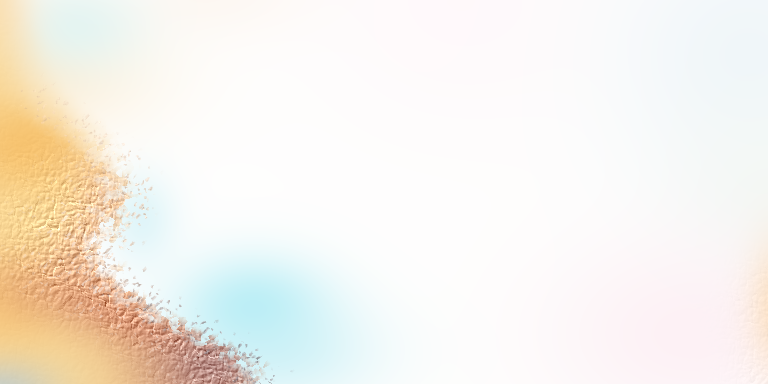
Write a Shadertoy shader that draws this background.

```glsl
// Pale abstract wash: soft pastel glows on white, with a warm mass of
// crumbling plaster on the left. Gaussian tints form the washes; cellular
// noise, lit by its slope, forms the grain and the loose crumbs.

vec2 hash2(vec2 p) {
    vec3 q = fract(p.xyx * vec3(0.1031, 0.103, 0.0973));
    q += dot(q, q.yzx + 33.33);
    return fract((q.xx + q.yz) * q.zy);
}

// x: distance to the nearest cell point, y: random value of that cell
vec2 cells(vec2 p) {
    vec2 base = floor(p), best = vec2(9.0, 0.0);
    for (int j = -1; j <= 1; j++)
    for (int i = -1; i <= 1; i++) {
        vec2 id = base + vec2(i, j);
        vec2 rnd = hash2(id);
        float dist = length(id + 0.15 + 0.7 * rnd - p);
        if (dist < best.x) best = vec2(dist, hash2(id + 71.0).x);
    }
    return best;
}

// Layered sines, each bent by the one before
float waves(vec2 p) {
    float sum = 0.0, amp = 0.5;
    for (int i = 0; i < 5; i++) {
        sum += amp * sin(p.x + 1.7 * sin(p.y * 0.8)) * cos(p.y + sum);
        p = mat2(1.2, 1.5, -1.5, 1.2) * p + 2.3;
        amp *= 0.55;
    }
    return sum;
}

float bell(float x, float width) { return exp(-x * x / (width * width)); }

vec3 glow(vec3 base, vec3 tint, vec2 offset, vec2 radius, float amount) {
    vec2 q = offset / radius;
    return mix(base, tint, amount * exp(-dot(q, q)));
}

// Plaster relief: lumps of random height, fine grit and undulation
float relief(vec2 p) {
    vec2 q = p + 0.014 * waves(p * 30.0);
    vec2 lump = cells(q * 55.0);
    return lump.x * (0.2 + 0.7 * lump.y) + 0.3 * cells(q * 105.0).x + 0.2 * waves(p * 38.0);
}

vec3 paleWash(vec2 p) {
    vec3 c = vec3(0.996, 0.995, 0.992);
    c = glow(c, vec3(1.0, 0.972, 0.98), p - vec2(1.2, 1.0), vec2(0.4, 0.35), 0.8);
    c = glow(c, vec3(0.935, 0.962, 0.975), p - vec2(1.95, 0.85), vec2(0.36, 0.35), 0.9);
    c = glow(c, vec3(0.95, 0.97, 0.955), p - vec2(2.0, 0.5), vec2(0.25, 0.22), 0.8);
    c = glow(c, vec3(0.99, 0.935, 0.955), p - vec2(1.8, 0.13), vec2(0.38, 0.25), 0.85);
    c = glow(c, vec3(0.98, 0.86, 0.72), p - vec2(2.03, 0.2), vec2(0.08, 0.17), 0.8);
    c = glow(c, vec3(0.99, 0.955, 0.925), p - vec2(0.55, 1.02), vec2(0.25, 0.12), 0.6);
    // Cyan pools
    c = glow(c, vec3(0.69, 0.925, 0.96), p - vec2(0.66, 0.2), vec2(0.19, 0.13), 0.85);
    c = glow(c, vec3(0.75, 0.93, 0.96), p - vec2(0.72, 0.08), vec2(0.26, 0.14), 0.6);
    c = glow(c, vec3(0.84, 0.95, 0.97), p - vec2(0.37, 0.43), vec2(0.09, 0.12), 0.75);
    // Upper left corner
    c = glow(c, vec3(0.99, 0.93, 0.83), p - vec2(0.1, 0.8), vec2(0.3, 0.16), 0.8);
    c = glow(c, vec3(0.98, 0.87, 0.68), p - vec2(0.0, 0.82), vec2(0.13, 0.14), 0.7);
    c = glow(c, vec3(0.88, 0.955, 0.95), p - vec2(0.2, 0.93), vec2(0.17, 0.12), 0.85);
    return glow(c, vec3(0.98, 0.89, 0.76), p - vec2(0.0, 0.98), vec2(0.08, 0.12), 0.8);
}

vec3 warmWash(vec2 p, float inside) {
    vec3 c = vec3(0.975, 0.85, 0.60);
    c = glow(c, vec3(0.965, 0.755, 0.42), p - vec2(0.07, 0.62), vec2(0.2, 0.12), 0.9);
    c = glow(c, vec3(0.965, 0.76, 0.46), p - vec2(0.02, 0.22), vec2(0.16, 0.13), 0.8);
    c = mix(c, vec3(0.94, 0.75, 0.60), 0.8 * bell(inside - 0.03, 0.1) * smoothstep(0.66, 0.48, p.y));
    c = mix(c, vec3(0.85, 0.58, 0.45), 0.9 * bell(inside - 0.11, 0.2) * smoothstep(0.42, 0.16, p.y));
    c = glow(c, vec3(0.68, 0.53, 0.53), p - vec2(0.56, 0.05), vec2(0.16, 0.13), 0.8);
    return glow(c, vec3(0.76, 0.80, 0.79), p - vec2(0.0, -0.02), vec2(0.15, 0.08), 0.9);
}

void mainImage(out vec4 fragColor, in vec2 fragCoord) {
    vec2 p = fragCoord / iResolution.y;
    p.x *= 2.0 * iResolution.y / iResolution.x;
    vec3 color = paleWash(p);

    // Signed horizontal depth inside the warm mass
    float edge = 0.3 * bell(p.y - 0.52, 0.22) + 0.66 * bell(p.y, 0.25);
    float inside = edge - p.x + 0.02 * waves(p * 13.0);
    float upper = smoothstep(0.45, 0.75, p.y);
    float slope = relief(p + vec2(-0.003, 0.004)) - relief(p);

    // Main body, broken into flakes below and misty above
    float flakes = 0.07 * (cells(p * 62.0 + waves(p * 35.0)).y - 0.5) + 0.035 * waves(p * 60.0);
    float rough = inside + (1.0 - upper) * flakes;
    float body = smoothstep(-mix(0.04, 0.11, upper), mix(0.06, 0.13, upper), rough);
    color = mix(color, warmWash(p, inside), body);

    // Lit grain, strongest along the lower edge
    float grain = bell(inside - 0.08, 0.15) * smoothstep(0.66, 0.42, p.y);
    color += slope * body * (0.02 + 0.62 * grain) * vec3(0.85, 1.0, 1.0);

    // Loose crumbs, thinning out and vanishing away from the mass
    vec2 crumb = cells(p * 85.0 + 1.4 * waves(p * 45.0));
    float spread = 0.55 * bell(inside + 0.01, 0.085) * smoothstep(0.9, 0.55, p.y);
    float speck = smoothstep(0.5, 0.15, crumb.x) * smoothstep(0.02, 0.16, spread - crumb.y);
    vec3 dust = mix(vec3(0.62, 0.58, 0.60), vec3(0.92, 0.80, 0.71), smoothstep(0.08, 0.42, p.y));
    color = mix(color, dust + 0.5 * slope, speck * mix(0.65, 0.3, upper));

    // Pale chips catching the light along the ragged rim
    vec2 chip = cells(p * 75.0 + 1.2 * waves(p * 50.0) + 9.0);
    float chipMask = smoothstep(0.4, 0.15, chip.x) * smoothstep(0.72, 0.85, chip.y);
    color = mix(color, vec3(0.99, 0.93, 0.89), 0.6 * chipMask * grain * body);

    // Faint plaster on the right rim
    color += 0.07 * slope * bell(p.x - 2.0, 0.09) * smoothstep(0.4, 0.2, p.y);
    fragColor = vec4(clamp(color, 0.0, 1.0), 1.0);
}
```
